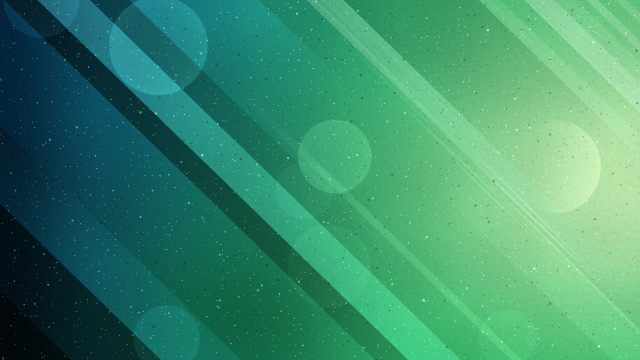
Reproduce this background procedurally as a WebGL 1 fragment shader.

```glsl
precision highp float;
// Diagonal light bands over a navy-to-mint gradient, with faint discs and dust.
// Bands are intervals of one slanted coordinate; streaks use gradient noise
// stretched along the bands, and dust is scattered in hashed grid cells.
uniform vec2 u_resolution;

vec2 hash2(vec2 p) {
  vec2 q = vec2(dot(p, vec2(127.1, 311.7)), dot(p, vec2(269.5, 183.3)));
  return fract(sin(q) * 43758.55);
}

float cornerSlope(vec2 cell, vec2 f, vec2 corner) {
  return dot(hash2(cell + corner) * 2.0 - 1.0, f - corner);
}

float gradientNoise(vec2 p) {
  vec2 i = floor(p), f = fract(p);
  vec2 w = f * f * f * (f * (f * 6.0 - 15.0) + 10.0);
  float low = mix(cornerSlope(i, f, vec2(0, 0)), cornerSlope(i, f, vec2(1, 0)), w.x);
  float high = mix(cornerSlope(i, f, vec2(0, 1)), cornerSlope(i, f, vec2(1, 1)), w.x);
  return mix(low, high, w.y);
}

// Soft-edged interval from a to b
float band(float s, float a, float b) {
  return smoothstep(a - 0.003, a + 0.003, s) - smoothstep(b - 0.003, b + 0.003, s);
}

// Flat disc with a slightly brighter rim
float disc(vec2 p, vec2 center, float radius) {
  float d = length(p - center) - radius;
  float fill = 1.0 - smoothstep(-0.003, 0.003, d);
  return fill * (0.8 + 0.35 * exp(d * 35.0));
}

vec3 backdrop(vec2 p) {
  vec3 col = mix(vec3(0.01, 0.10, 0.15), vec3(0.04, 0.26, 0.29), smoothstep(0.0, 0.3, p.x));
  col = mix(col, vec3(0.08, 0.44, 0.33), smoothstep(0.2, 0.75, p.x));
  col = mix(col, vec3(0.16, 0.64, 0.38), smoothstep(0.6, 1.15, p.x));
  col = mix(col, vec3(0.26, 0.72, 0.43), smoothstep(1.0, 1.6, p.x));
  // Teal haze at upper left, deep green at lower center
  col += vec3(0.0, 0.03, 0.09) * exp(-4.0 * dot(p - vec2(0.55, 1.0), p - vec2(0.55, 1.0)));
  vec2 low = (p - vec2(0.68, 0.12)) / vec2(0.3, 0.25);
  col = mix(col, vec3(0.04, 0.37, 0.22), 0.65 * exp(-dot(low, low)));
  // Saturated green along the lower right
  col = mix(col, vec3(0.12, 0.68, 0.37), 0.6 * smoothstep(0.4, 0.0, p.y) * smoothstep(0.8, 1.3, p.x));
  // Pale glow from the right edge
  vec2 g = (p - vec2(1.76, 0.50)) / vec2(0.56, 0.42);
  return mix(col, vec3(0.78, 0.91, 0.68), 0.88 * exp(-dot(g, g)));
}

vec3 addBands(vec3 col, vec2 p, float s) {
  float down = 1.0 - p.y;
  float streak = gradientNoise(vec2(s * 75.0, p.x * 1.5 - p.y * 1.5));
  // Dark corner and teal sheets on the left
  col *= 1.0 - 0.45 * smoothstep(-0.580, -0.586, s);
  col *= 1.0 - 0.5 * smoothstep(-0.830, -0.836, s);
  col += vec3(0.01, 0.06, 0.08) * band(s, -0.583, -0.36) * smoothstep(0.3, 0.75, down);
  col += vec3(0.0, 0.03, 0.05) * band(s, -0.36, 0.012) * smoothstep(0.95, 0.3, down);
  // Shadow and bright teal pair
  col *= 1.0 - band(s, 0.012, 0.104) * mix(0.5, 0.15, down);
  col += vec3(0.09, 0.18, 0.17) * band(s, 0.104, 0.25) * mix(1.0, 0.65, down);
  col *= 1.0 - 0.2 * band(s, 0.25, 0.36) * smoothstep(0.8, 0.0, down);
  col += vec3(0.02, 0.07, 0.09) * band(s, 0.36, 0.72) * smoothstep(0.3, 0.0, down);
  col += vec3(0.05, 0.06, 0.05) * band(s, 0.39, 0.42) * smoothstep(0.2, 0.6, down);
  col += vec3(0.03, 0.04, 0.03) * band(s, 0.67, 0.83) * smoothstep(0.4, 0.9, down);
  // Broad pale beam with fine streaks
  float beam = band(s, 0.852, 0.954) * smoothstep(0.85, 0.5, down);
  col = mix(col, vec3(0.62, 0.90, 0.72), beam * (0.34 + 0.2 * streak));
  float fringe = band(s, 0.80, 0.88) * smoothstep(0.0, 0.5, down);
  col += 0.22 * fringe * max(streak, 0.0);
  col *= 1.0 - 0.13 * band(s, 0.954, 1.33) * smoothstep(0.45, 0.0, down);
  // Narrow beams in the upper right
  float rays = 0.16 * band(s, 1.33, 1.39) + 0.42 * band(s, 1.456, 1.54)
    + 0.15 * band(s, 1.54, 1.60) + 0.28 * band(s, 1.63, 1.66) + 0.2 * band(s, 1.71, 1.74);
  return mix(col, vec3(0.76, 0.94, 0.80), rays * (1.0 + 0.5 * streak));
}

vec3 addDiscs(vec3 col, vec2 p) {
  col += vec3(0.05, 0.11, 0.10) * disc(p, vec2(0.44, 0.873), 0.137);
  col += vec3(0.02, 0.06, 0.07) * disc(p, vec2(0.115, 1.0), 0.105);
  col += vec3(0.07, 0.08, 0.06) * disc(p, vec2(0.93, 0.565), 0.102);
  col += vec3(0.02, 0.03, 0.03) * disc(p, vec2(0.845, 0.47), 0.08);
  col += vec3(0.02, 0.03, 0.02) * disc(p, vec2(0.914, 0.26), 0.115);
  col += vec3(0.02, 0.06, 0.06) * disc(p, vec2(0.463, 0.06), 0.092);
  col += vec3(0.02, 0.03, 0.02) * disc(p, vec2(1.41, 0.06), 0.08);
  float fade = smoothstep(1.45, 1.65, p.x);
  return col + vec3(0.09, 0.06, 0.07) * fade * disc(p, vec2(1.539, 0.537), 0.13);
}

// Layers of dust, from dense and fine to sparse and large
vec3 addDust(vec3 col, vec2 p) {
  for (int i = 0; i < 4; i++) {
    float layer = float(i);
    float cells = 64.0 / (1.0 + 0.9 * layer);
    vec2 q = p * cells + layer * 17.3;
    vec2 cell = floor(q);
    vec2 rnd = hash2(cell + 5.0);
    float d = length(fract(q) - 0.2 - 0.6 * hash2(cell)) / cells;
    float radius = (0.0012 + 0.0006 * layer) * (0.6 + 0.6 * rnd.y);
    float dot1 = smoothstep(radius + 0.0012, radius - 0.0012, d);
    float lit = step(rnd.x, 0.4 - 0.1 * layer) * (0.2 + 0.5 * rnd.y * rnd.y);
    col = mix(col, min(col + vec3(0.45, 0.55, 0.48), 1.0), dot1 * lit);
    col *= 1.0 - 0.25 * dot1 * step(0.85, rnd.x);
  }
  return col;
}

void main() {
  vec2 p = gl_FragCoord.xy / u_resolution.y;
  float slant = p.x - 1.03 * (1.0 - p.y);
  vec3 col = addDiscs(addBands(backdrop(p), p, slant), p);
  col *= 1.0 + 0.06 * gradientNoise(p * 5.0) + 0.04 * gradientNoise(p * 90.0);
  gl_FragColor = vec4(clamp(addDust(col, p), 0.0, 1.0), 1.0);
}
```
